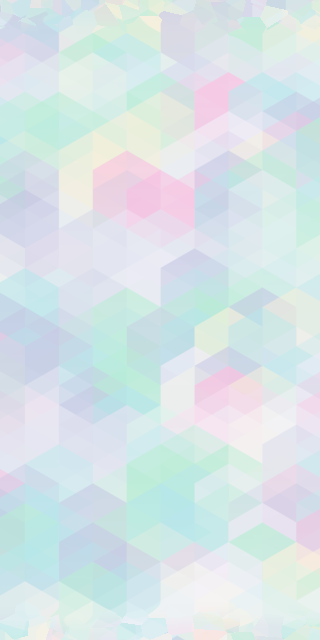
Write a Shadertoy shader that draws this background.

```glsl
// Pale mosaic of overlapping translucent hexagons on a half-step triangular lattice.
// Each hexagon has three rhombic faces; cellular noise groups the hues into patches,
// layered sines lay whitish bands, and ragged shards fray the top and bottom rims.

const float HEX_SIDE = 0.1224;   // hexagon side in canvas widths
const float COLUMN = 0.8660254;  // column spacing in hexagon sides
const float ROW = 0.5;           // row spacing in hexagon sides

vec3 hash3(vec2 p) {
    vec3 q = fract(p.xyx * vec3(0.1031, 0.1030, 0.0973));
    q += dot(q, q.yxz + 33.33);
    return fract((q.xxy + q.yzz) * q.zyx);
}

// Random values of the nearest scattered seed
vec3 cellular(vec2 p) {
    vec2 base = floor(p);
    float nearest = 9.0;
    vec3 value = vec3(0.0);
    for (int y = -1; y <= 1; y++)
    for (int x = -1; x <= 1; x++) {
        vec2 cell = base + vec2(x, y);
        vec3 h = hash3(cell + 71.0);
        vec2 d = cell + h.xy - p;
        float dist = dot(d, d);
        if (dist < nearest) {
            nearest = dist;
            value = hash3(cell + 19.0);
        }
    }
    return value;
}

// Six pastels, each spanning its share of 0..1
vec3 pastel(float t) {
    if (t < 0.16) return vec3(0.72, 0.93, 0.83);  // mint
    if (t < 0.37) return vec3(0.71, 0.90, 0.92);  // aqua
    if (t < 0.56) return vec3(0.77, 0.78, 0.89);  // lavender
    if (t < 0.66) return vec3(0.98, 0.75, 0.88);  // pink
    if (t < 0.83) return vec3(0.95, 0.93, 0.97);  // pearl
    return vec3(0.97, 0.94, 0.86);                // cream
}

float hexDistance(vec2 p) {
    p = abs(p);
    return max(p.x, dot(p, vec2(0.5, COLUMN))) - COLUMN;
}

// Blend three values over the rhombic faces of a hexagon
float faceValue(vec2 p, vec3 faces, float blur) {
    float right = smoothstep(-blur, blur, p.x);
    float top = smoothstep(-blur, blur, p.y * COLUMN - abs(p.x) * 0.5);
    return mix(mix(faces.x, faces.y, right), faces.z, top);
}

// Whitish horizontal bands with a slow sway
float paleBand(vec2 p) {
    float sway = 0.5 * sin(p.x * 0.8) + 0.3 * sin(p.x * 1.9 + 2.0);
    return smoothstep(0.35, 1.0, cos(1.37 * (p.y - 9.5) + sway));
}

vec3 hexLayers(vec2 p, float blur) {
    vec3 color = vec3(0.90, 0.93, 0.94);
    vec2 base = floor(p / vec2(COLUMN, ROW));
    // Row-major order keeps the stacking the same for all pixels
    for (int row = 3; row >= -2; row--)
    for (int col = -1; col <= 2; col++) {
        vec2 id = base + vec2(col, row);
        vec2 center = id * vec2(COLUMN, ROW);
        vec2 q = p - center;
        float cover = 1.0 - smoothstep(-blur, blur, hexDistance(q));
        vec3 h = hash3(id + 137.0);
        if (cover <= 0.0 || h.x > 0.66) continue;

        float patchHue = cellular(center * 0.42).x;
        vec3 tint = pastel(fract(patchHue + 0.5 * h.y));
        tint = mix(tint, vec3(0.96, 0.97, 0.98), 0.65 * paleBand(center));

        vec3 faces = mix(vec3(0.72), vec3(1.15), hash3(id + 311.0));
        float alpha = mix(0.2, 0.62, h.z) * faceValue(q, faces, blur);
        alpha *= 1.0 + 0.12 * q.y;
        color = mix(color, tint, alpha * cover);
    }
    return color;
}

void mainImage(out vec4 fragColor, in vec2 fragCoord) {
    float scale = iResolution.x * HEX_SIDE;
    vec2 p = fragCoord / scale + vec2(0.228, 0.0);
    float height = iResolution.y / scale;
    float blur = 0.8 / scale;

    // Ragged shards confined to the two rims
    vec3 shard = cellular(mat2(1.7, 0.9, -1.1, 1.9) * p);
    float rim = min(p.y, height - p.y);
    float fray = 1.0 - smoothstep(0.5, 1.1, rim + 0.5 * shard.z);
    vec3 color = hexLayers(p + fray * (shard.xy - 0.5) * 1.3, blur);
    color = mix(color, pastel(shard.x), 0.22 * fray);

    fragColor = vec4(color, 1.0);
}
```
